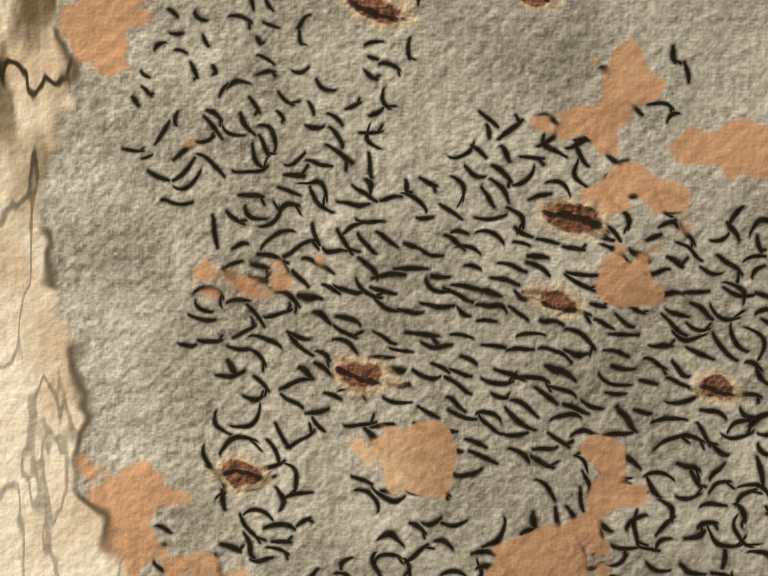
Reproduce this texture procedurally as a WebGL 1 fragment shader.

```glsl
precision highp float;
// Script lichen: short dark curved strokes on a grainy grey crust over pale bark.

uniform vec2 u_resolution;

const vec3 CRUST_DARK = vec3(0.41, 0.37, 0.30);
const vec3 CRUST_LIGHT = vec3(0.82, 0.77, 0.67);
const vec3 INK = vec3(0.14, 0.115, 0.075);
const vec3 BARK_PALE = vec3(0.88, 0.81, 0.69);
const vec3 BARK_TAN = vec3(0.73, 0.62, 0.48);
const vec3 BARK_SHADE = vec3(0.40, 0.33, 0.23);
const vec3 PATCH_ORANGE = vec3(0.73, 0.54, 0.38);
const vec3 PATCH_CREAM = vec3(0.83, 0.70, 0.53);
const vec3 KNOT_BROWN = vec3(0.43, 0.29, 0.21);

const vec2 STROKE_CELL = vec2(0.058, 0.029);
const float STROKE_TILT = 0.32;
const float STROKE_WIDTH = 0.0040;
const float STROKE_SOFTNESS = 0.0022;
const float CALM_SPREAD = 0.7;
const float WILD_SPREAD = 2.8;
const vec2 CALM_CENTRE = vec2(0.87, 0.41);
const float PATCH_LEVEL = 0.665;
const float KNOT_CELL = 0.27;
const float KNOT_CHANCE = 0.45;

float hash(vec2 p) {
  return fract(sin(dot(p, vec2(127.1, 311.7))) * 43758.5453);
}

float noise(vec2 p) {
  vec2 i = floor(p), f = fract(p);
  f = f * f * (3.0 - 2.0 * f);
  return mix(mix(hash(i), hash(i + vec2(1.0, 0.0)), f.x),
             mix(hash(i + vec2(0.0, 1.0)), hash(i + 1.0), f.x), f.y);
}

float fbm(vec2 p) {
  float sum = 0.0, amplitude = 0.533;
  for (int k = 0; k < 4; k++) {
    sum += amplitude * noise(p);
    p = p * 2.03 + 17.3;
    amplitude *= 0.5;
  }
  return sum;
}

mat2 rotate(float a) {
  return mat2(cos(a), sin(a), -sin(a), cos(a));
}

// Distance to the nearest bent stroke; strokes align near the calm centre.
float strokeDistance(vec2 p) {
  vec2 wobble = vec2(noise(p * 32.0), noise(p * 32.0 + 40.0)) - 0.5;
  vec2 g = rotate(STROKE_TILT) * (p + 0.013 * wobble);
  vec2 cell = floor(g / STROKE_CELL);
  float nearest = 1.0;
  for (int j = -2; j <= 2; j++) {
    for (int i = -1; i <= 1; i++) {
      vec2 id = cell + vec2(float(i), float(j));
      vec2 jitter = vec2(hash(id), hash(id + 5.3)) - 0.5;
      vec2 centre = (id + 0.5 + 0.7 * jitter) * STROKE_CELL;
      vec2 place = rotate(-STROKE_TILT) * centre;
      float calm = smoothstep(0.58, 0.2, length((place - CALM_CENTRE) * vec2(0.9, 1.5)));
      float small = max(smoothstep(0.72, 0.92, place.y), smoothstep(0.4, 0.2, place.x));
      float chance = mix(0.82, 0.95, calm) * smoothstep(0.1, 0.3, place.x) - 0.2 * small;
      chance -= 0.8 * (1.0 - calm) * smoothstep(0.5, 0.75, noise(place * 7.0));
      if (hash(id + 9.1) > chance) continue;

      float turn = (hash(id + 13.7) - 0.5) * mix(WILD_SPREAD, CALM_SPREAD, calm);
      float reach = mix(0.014, 0.030, hash(id + 21.9)) * (1.0 - 0.45 * small);
      float bend = (hash(id + 31.1) - 0.5) * mix(46.0, 22.0, calm);
      vec2 q = rotate(turn) * (g - centre);
      q.y += bend * q.x * q.x;
      vec2 fork = rotate(sign(bend)) * (q - vec2(0.7 * reach, 0.0));
      float taper = 1.0 - 0.35 * smoothstep(0.3, 1.0, abs(q.x) / reach);
      q.x -= clamp(q.x, -reach, reach);
      float d = length(q);
      if (hash(id + 43.3) > mix(0.55, 0.85, calm)) {
        fork.x -= clamp(fork.x, 0.0, 0.6 * reach);
        d = min(d, length(fork));
      }
      nearest = min(nearest, d - STROKE_WIDTH * taper * (1.0 - 0.15 * small));
    }
  }
  return nearest;
}

// Scattered brown knots with a pale torn rim and a dark slit.
vec3 paintKnots(vec3 color, vec2 p, float relief) {
  vec2 cell = floor(p / KNOT_CELL);
  float ragged = fbm(p * 24.0) - 0.5;
  for (int j = -1; j <= 1; j++) {
    for (int i = -1; i <= 1; i++) {
      vec2 id = cell + vec2(float(i), float(j));
      vec2 place = (id + 0.2 + 0.6 * vec2(hash(id + 3.7), hash(id + 8.2))) * KNOT_CELL;
      if (hash(id + 61.7) > KNOT_CHANCE || place.x < 0.25) continue;
      float size = mix(0.7, 1.1, hash(id + 2.9));
      vec2 q = rotate(0.25) * (p - place) / (size * vec2(0.048, 0.028));
      float r = length(q) + 1.5 * ragged;
      float slit = smoothstep(0.3, 0.1, abs(q.y + 0.35 + 1.4 * ragged)) * smoothstep(1.0, 0.7, r);
      color = mix(color, PATCH_CREAM * (0.92 + relief), 0.65 * smoothstep(1.5, 1.1, r));
      color = mix(color, KNOT_BROWN * (1.0 + 2.0 * relief), smoothstep(0.95, 0.65, r));
      color = mix(color, INK, 0.85 * slit);
    }
  }
  return color;
}

void main() {
  vec2 p = gl_FragCoord.xy / u_resolution.y;
  float broad = fbm(p * 9.0) - 0.5;
  float relief = fbm(p * 70.0) - fbm((p + vec2(0.003, -0.003)) * 70.0);

  // Grey crust, lit as a rough surface
  float tone = 0.56 + 0.7 * broad + 1.4 * relief + 0.3 * (noise(p * 150.0) - 0.5);
  vec3 color = mix(CRUST_DARK, CRUST_LIGHT, clamp(tone, -0.3, 1.15));

  // Dark strokes with a soft shaded border
  float d = strokeDistance(p);
  color *= 1.0 - 0.3 * smoothstep(0.006, 0.0, d);
  color = mix(color, INK * (1.0 + relief), smoothstep(STROKE_SOFTNESS, -STROKE_SOFTNESS, d));

  // Bare patches where the crust has flaked off
  float low = smoothstep(0.28, 0.0, length((p - vec2(0.55, 0.13)) * vec2(0.9, 1.2)));
  float flake = fbm(p * 5.5 + 71.0) + 0.13 * low - PATCH_LEVEL;
  vec3 patchColor = mix(PATCH_ORANGE, PATCH_CREAM, low) * (1.0 + 0.5 * relief + 0.3 * broad);
  color = mix(color, patchColor, 0.9 * smoothstep(-0.008, 0.02, flake));
  color = paintKnots(color, p, relief);

  // Pale furrowed bark along the left
  float rim = 0.12 + 0.2 * (fbm(p * vec2(6.0, 5.0) + 30.0) - 0.5);
  rim += 0.09 * smoothstep(0.4, 0.0, p.y) - 0.02 * smoothstep(0.5, 0.9, p.y);
  float side = p.x - rim;
  float upper = smoothstep(0.5, 0.95, p.y);
  vec3 bark = mix(BARK_PALE, BARK_TAN, clamp(0.35 + 2.2 * broad + 0.4 * upper, 0.0, 1.0));
  bark = mix(bark, BARK_SHADE, upper * smoothstep(0.4, 0.65, fbm(p * vec2(20.0, 6.0))));
  float furrow = abs(fbm(p * vec2(13.0, 4.0) + 11.0) - 0.5);
  bark = mix(bark, INK, mix(0.3, 0.9, upper) * smoothstep(0.035, 0.005, furrow));
  color = mix(color, bark * (1.0 + 0.5 * relief), smoothstep(0.01, -0.01, side));
  float edgeShade = smoothstep(0.016, 0.0, abs(side)) * smoothstep(0.42, 0.65, noise(p * 11.0));
  color = mix(color, BARK_SHADE * 0.7, 0.75 * edgeShade);

  // Light falls off toward the right
  color *= mix(1.06, 0.95, smoothstep(0.1, 1.2, p.x));
  gl_FragColor = vec4(clamp(color, 0.0, 1.0), 1.0);
}
```
